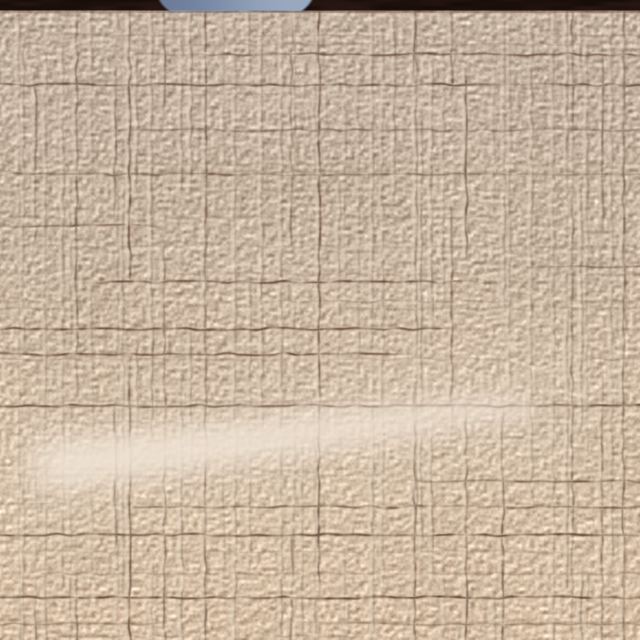
This texture is drawn by a WebGL 2 fragment shader. Its source:

```glsl
#version 300 es
precision highp float;
// Embossed beige wallcovering: a mottled grain crossed by broken upright ridges
// and brown grooves. Jittered cells place the threads, value noise breaks them up,
// and a soft slanted gleam and a dark top border are laid over the surface.
uniform vec2 u_resolution;
out vec4 outColor;

float hash(vec2 p) {
    vec3 q = fract(vec3(p.xyx) * 0.1031);
    q += dot(q, q.yzx + 33.33);
    return fract((q.x + q.y) * q.z);
}

float noise(vec2 p) {
    vec2 cell = floor(p), f = fract(p);
    f = f * f * (3.0 - 2.0 * f);
    return mix(mix(hash(cell), hash(cell + vec2(1, 0)), f.x),
               mix(hash(cell + vec2(0, 1)), hash(cell + vec2(1, 1)), f.x), f.y);
}

float bell(float d, float width) {
    return exp(-d * d / (width * width));
}

// Broken lines running along one axis: x = dark groove, y = light rim beside it.
vec2 threads(float across, float along, float count, float share, float runs, float seed) {
    vec2 relief = vec2(0);
    for (float i = -1.0; i <= 1.0; i++) {
        float id = floor(across * count) + i;
        float key = id * 7.0 + seed;
        float centre = (id + 0.15 + 0.7 * hash(vec2(key, seed))) / count;
        float wobble = (noise(vec2(along * 45.0, key)) - 0.5) * 0.004;
        float d = across - centre - wobble;
        float present = step(hash(vec2(key, seed + 19.0)), share)
                      * smoothstep(0.3, 0.42, noise(vec2(along * runs, key + 3.0)));
        float wear = mix(0.25, 1.0, noise(vec2(along * 70.0, key + 5.0)));
        float depth = mix(0.5, 1.0, hash(vec2(key, seed + 41.0)));
        relief = max(relief, present * depth * vec2(wear * bell(d, 0.0021),
                                                    bell(d + 0.0052, 0.0030)));
    }
    return relief;
}

// Small pits and bumps lit from the upper left.
float grain(vec2 p) {
    vec2 fine = p * vec2(150, 165), weave = p * vec2(75, 190);
    float pits = noise(fine) - noise(fine + vec2(-0.6, 0.7));
    float strands = noise(weave + 50.0) - noise(weave + vec2(50.0, 50.8));
    return pits * 0.19 + strands * 0.10 + (noise(p * 290.0) - 0.5) * 0.09;
}

void main() {
    vec2 uv = gl_FragCoord.xy / u_resolution;

    // Ground colour, warmer towards the bottom
    vec3 color = mix(vec3(0.835, 0.745, 0.645), vec3(0.765, 0.695, 0.625),
                     smoothstep(0.0, 0.95, uv.y));
    color += (noise(uv * 7.0) - 0.5) * 0.03;
    color += grain(uv);

    // Upright ridges, then the stronger grooves in both directions
    vec2 ridges = threads(uv.x, uv.y, 58.0, 0.75, 5.0, 11.0);
    vec2 uprights = threads(uv.x, uv.y, 21.0, 0.7, 4.0, 73.0);
    vec2 courses = threads(uv.y, uv.x, 21.0, 0.75, 2.5, 137.0);
    vec2 hairlines = threads(uv.y, uv.x, 46.0, 0.5, 6.0, 211.0);
    float rim = max(max(ridges.y, uprights.y), max(courses.y * 0.5, hairlines.y * 0.4));
    color = mix(color, vec3(0.89, 0.83, 0.755), rim * 0.6);
    float shade = max(ridges.x * 0.45, hairlines.x * 0.35);
    color = mix(color, vec3(0.49, 0.40, 0.32), shade);
    float groove = max(uprights.x * 0.75, courses.x * 0.95);
    color = mix(color, vec3(0.36, 0.24, 0.17), groove);

    // Slanted gleam that washes out the relief
    float t = clamp((uv.x - 0.11) / 0.68, 0.0, 1.0);
    vec2 offset = uv - mix(vec2(0.11, 0.275), vec2(0.79, 0.362), t);
    offset.x *= 0.7;
    float gleam = bell(length(offset), mix(0.052, 0.040, t)) * mix(0.92, 0.62, t * t);
    float halo = bell(length(offset), 0.11) * 0.22;
    color = mix(color, vec3(0.935, 0.885, 0.825), max(gleam, halo));

    // Dark border along the top with a blue-grey rounded patch
    float edge = 0.9835;
    float soft = 0.7 / u_resolution.y;
    vec3 border = mix(vec3(0.08, 0.045, 0.03), vec3(0.16, 0.09, 0.06),
                      noise(uv * vec2(25, 160)));
    float patchDist = length((uv - vec2(0.368, 1.012)) / vec2(0.122, 0.055)) - 1.0;
    vec3 patchColor = mix(vec3(0.42, 0.49, 0.60), vec3(0.60, 0.66, 0.75),
                          smoothstep(0.25, 0.46, uv.x));
    border = mix(border, patchColor, 1.0 - smoothstep(-0.03, 0.03, patchDist));
    color = mix(color, vec3(0.50, 0.36, 0.28), bell(uv.y - edge + 0.002, 0.002) * 0.5);
    color = mix(color, border, smoothstep(edge - soft, edge + soft, uv.y));

    outColor = vec4(clamp(color, 0.0, 1.0), 1.0);
}
```
